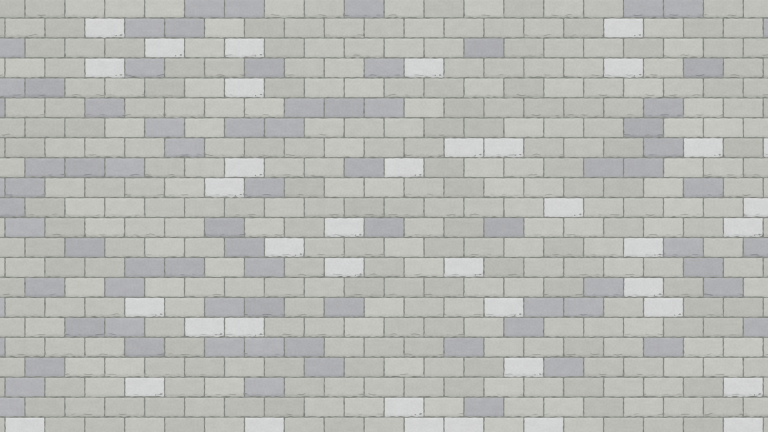
This texture is drawn by a Shadertoy shader. Its source:

```glsl
const float ROWS = 21.65;               // courses over the canvas height
const vec2 BRICK = vec2(2.0, 1.0);      // brick size in courses
const vec2 SHIFT = vec2(0.25, -0.25);   // lower left corner of the bond
const float GAP = 0.032;                // half width of a joint

const vec3 MORTAR = vec3(0.53, 0.54, 0.52);
const vec3 WARM_DARK = vec3(0.715, 0.722, 0.695);
const vec3 WARM_LIGHT = vec3(0.770, 0.775, 0.750);
const vec3 COOL_GREY = vec3(0.685, 0.688, 0.700);
const vec3 PALE = vec3(0.825, 0.828, 0.828);

float hash(vec2 p) {
    vec3 q = fract(p.xyx * vec3(0.1031, 0.1030, 0.0973));
    q += dot(q, q.yzx + 33.33);
    return fract((q.x + q.y) * q.z);
}

vec2 gradient(vec2 cell) {
    float angle = 6.2832 * hash(cell);
    return vec2(cos(angle), sin(angle));
}

float gradientNoise(vec2 p) {
    vec2 i = floor(p), f = fract(p);
    vec2 u = f * f * f * (f * (f * 6.0 - 15.0) + 10.0);
    vec2 e = vec2(1.0, 0.0);
    float a = dot(gradient(i), f);
    float b = dot(gradient(i + e), f - e);
    float c = dot(gradient(i + e.yx), f - e.yx);
    float d = dot(gradient(i + 1.0), f - 1.0);
    return mix(mix(a, b, u.x), mix(c, d, u.x), u.y);
}

float roundedBox(vec2 p, vec2 halfSize, float radius) {
    vec2 q = abs(p) - halfSize + radius;
    return length(max(q, 0.0)) + min(max(q.x, q.y), 0.0) - radius;
}

vec3 brickColor(float kind, float tone) {
    vec3 warm = mix(WARM_DARK, WARM_LIGHT, tone);
    vec3 cool = COOL_GREY + 0.03 * (tone - 0.5);
    vec3 color = mix(warm, cool, step(kind, 0.27));
    return mix(color, PALE, step(kind, 0.07));
}

// Dark nicks near the lower right corner
float cornerChips(vec2 p, float aa) {
    float large = length((p - vec2(0.82, -0.35)) * vec2(0.8, 1.2)) - 0.045;
    float small = length(p - vec2(0.56, -0.39)) - 0.03;
    return 1.0 - smoothstep(-aa, aa, min(large, small));
}

void mainImage(out vec4 fragColor, in vec2 fragCoord) {
    vec2 wall = fragCoord / iResolution.y * ROWS - SHIFT;
    float aa = 0.7 * ROWS / iResolution.y;

    // Running bond
    float row = floor(wall.y);
    vec2 grid = wall / BRICK - vec2(0.5 * mod(row, 2.0), 0.0);
    vec2 cell = floor(grid);
    vec2 local = (fract(grid) - 0.5) * BRICK;
    vec2 seed = cell + 41.0;
    float kind = hash(seed);
    float tone = hash(seed + 73.0);
    float wear = hash(seed + 151.0);
    vec2 grain = local + seed * 7.3;

    // Ragged outline, roughest along the lower edge
    float lower = smoothstep(-0.2, -0.5, local.y);
    float ragged = gradientNoise(grain * vec2(4.0, 6.0));
    float edge = roundedBox(local, 0.5 * BRICK - GAP, 0.05);
    edge += ragged * mix(0.025, 0.09, lower * wear);
    float joint = smoothstep(-aa, aa, edge);

    // Stone face
    vec3 color = brickColor(kind, tone);
    color += 0.018 * gradientNoise(grain * vec2(2.0, 3.0));
    color += 0.022 * gradientNoise(grain * 9.0);

    // Lit upper rim and worn lower rim
    float rim = smoothstep(-0.17, -0.04, edge);
    float upper = smoothstep(0.25, 0.45, local.y);
    color += 0.035 * rim * upper * (0.6 + ragged);
    color -= rim * lower * (0.02 + 0.05 * wear);

    // Cracks running above some lower edges
    float crackHeight = -0.36 + 0.08 * gradientNoise(vec2(grain.x * 3.0, seed.y));
    float crack = 1.0 - smoothstep(0.0, 0.02 + aa, abs(local.y - crackHeight));
    float broken = smoothstep(0.0, 0.25, gradientNoise(vec2(grain.x * 1.7, seed.y + 9.0)));
    color -= 0.10 * crack * broken * step(0.5, wear);

    // Chips on pale bricks
    float chips = cornerChips(local + 0.04 * ragged, aa);
    color = mix(color, MORTAR, 0.75 * chips * step(kind, 0.07));

    // Mortar
    vec3 mortar = MORTAR + 0.12 * gradientNoise(wall * vec2(3.0, 5.0));
    color = mix(color, mortar, joint);

    fragColor = vec4(clamp(color, 0.0, 1.0), 1.0);
}
```
